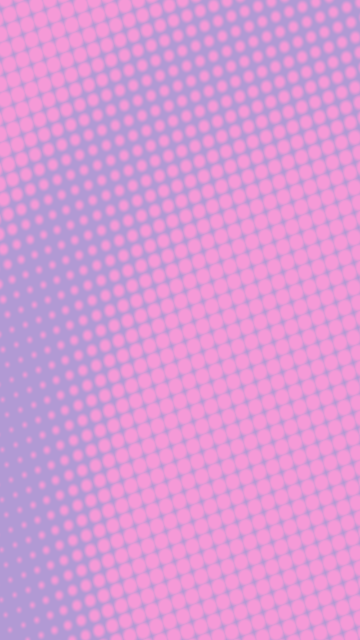
Reproduce this pattern procedurally as a WebGL 2 fragment shader.

```glsl
#version 300 es
precision highp float;
// Soft pink halftone dots on lilac, shrinking along a curved diagonal valley.

uniform vec2 u_resolution;
out vec4 fragColor;

const vec3 LILAC = vec3(0.700, 0.600, 0.830);
const vec3 PINK = vec3(0.960, 0.600, 0.842);

const vec2 CELLS = vec2(25.67, 40.44);         // dot pitches across and down
const float SCREEN_ANGLE = radians(18.0);
const vec2 SCREEN_ORIGIN = vec2(0.514, 0.506); // centre of one dot
const float EDGE_SOFTNESS = 0.19;              // in cells

const float CANVAS_HEIGHT = 16.0 / 9.0;        // in canvas widths
const vec2 VALLEY_CENTRE = vec2(1.0, 0.328);
const vec2 VALLEY_RADII = vec2(1.02, 1.45);
const float INNER_WIDTH = 0.42;
const float OUTER_WIDTH = 0.23;

const float RADIUS_LOW = 0.10;                 // valley floor, lower left
const float RADIUS_HIGH = 0.33;                // valley floor, upper right
const float RADIUS_MAX = 0.54;                 // dots merge at their sides

// Dot radius in cells: smallest on an elliptical arc, growing to both sides.
float dotRadius(vec2 p) {
    float d = length((p - VALLEY_CENTRE) / VALLEY_RADII) - 1.0;
    float width = d < 0.0 ? INNER_WIDTH : OUTER_WIDTH;
    float rise = smoothstep(0.0, width, abs(d));
    float along = smoothstep(0.58, 1.88, p.x + p.y);
    float valleyFloor = mix(RADIUS_LOW, RADIUS_HIGH, along);
    return mix(valleyFloor, RADIUS_MAX, rise);
}

// Offset from the nearest dot centre on the tilted screen.
vec2 screenCell(vec2 uv) {
    float c = cos(SCREEN_ANGLE);
    float s = sin(SCREEN_ANGLE);
    vec2 q = mat2(c, -s, s, c) * ((uv - SCREEN_ORIGIN) * CELLS);
    return fract(q + 0.5) - 0.5;
}

void main() {
    vec2 uv = gl_FragCoord.xy / u_resolution;
    float radius = dotRadius(uv * vec2(1.0, CANVAS_HEIGHT));
    float dist = length(screenCell(uv)) - radius;
    float ink = 1.0 - smoothstep(-EDGE_SOFTNESS, EDGE_SOFTNESS, dist);
    fragColor = vec4(mix(LILAC, PINK, ink), 1.0);
}
```
